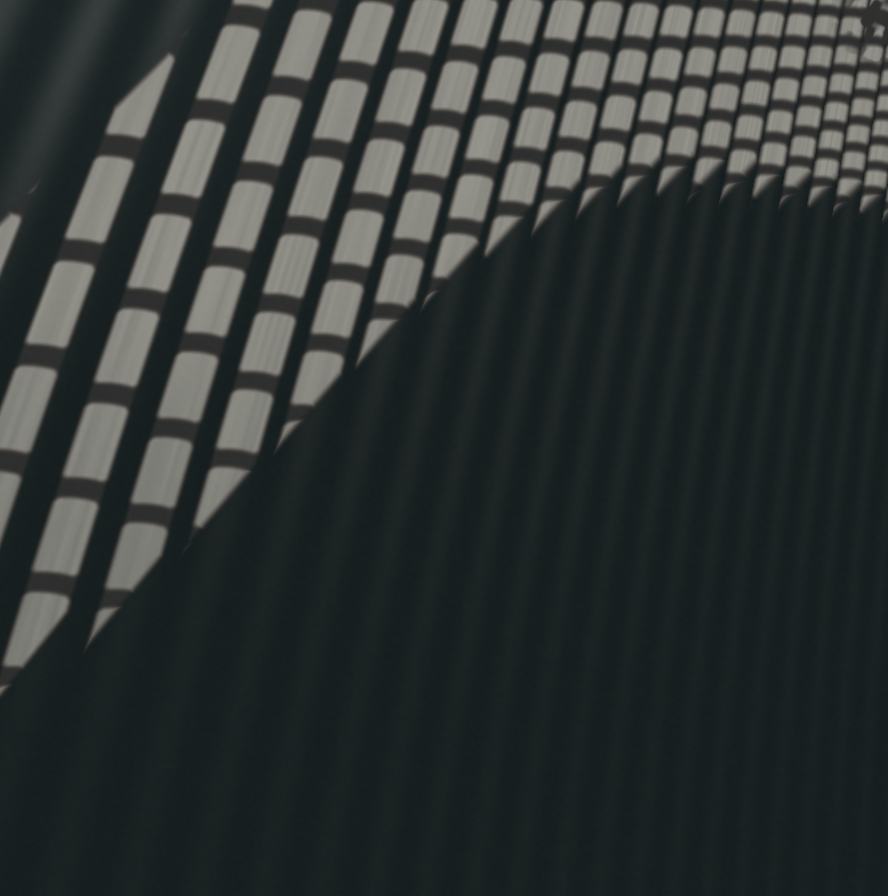
A WebGL 1 fragment shader for this pattern:

```glsl
precision highp float;
// Slatted light falling on a pleated dark wall: bent, receding columns of
// rounded bright tiles, cut by a curved shadow over faint vertical folds.
// Columns come from a warped log scale; each tile is a rounded box distance.

#define LEAN 0.42          // slant of the folds at the left
#define LEAN_FALLOFF 0.27  // how fast the slant eases to the right
#define BEND 0.06          // curvature of the folds downwards
#define PIVOT 0.202        // depth at which the folds are spaced
#define RECESSION 7.5      // columns until the spacing halves
#define COLUMN_SCALE 0.707
#define ROW_PITCH 0.117    // height of one tile at the left
#define CORNER 0.007       // rounding of the tiles
#define SOFTNESS 0.0032    // blur of the light edges
#define GRAIN 0.008

uniform vec2 u_resolution;

const vec3 SHADOW = vec3(0.088, 0.118, 0.121);
const vec3 FOLD = vec3(0.148, 0.168, 0.166);
const vec3 BAR = vec3(0.185, 0.188, 0.184);
const vec3 PENUMBRA = vec3(0.33, 0.30, 0.28);
const vec3 LIGHT = vec3(0.555, 0.555, 0.528);

float hash(vec2 p) {
  return fract(sin(dot(p, vec2(127.1, 311.7))) * 43758.5453);
}

float noise(vec2 p) {
  vec2 i = floor(p), f = fract(p);
  f = f * f * (3.0 - 2.0 * f);
  return mix(mix(hash(i), hash(i + vec2(1.0, 0.0)), f.x),
             mix(hash(i + vec2(0.0, 1.0)), hash(i + 1.0), f.x), f.y);
}

float roundedBox(vec2 p, vec2 halfSize, float radius) {
  vec2 q = abs(p) - halfSize + radius;
  return length(max(q, 0.0)) + min(max(q.x, q.y), 0.0) - radius;
}

// Continuous column number; whole numbers lie at the column centres.
float columnAt(vec2 p) {
  float t = p.y - PIVOT;
  float x = (p.x + LEAN * t - BEND * t * t) / (1.0 + LEAN_FALLOFF * t);
  return RECESSION * (exp((x - 0.121) / COLUMN_SCALE) - 1.0);
}

// Depth at which the light of a column runs out.
float shadowTip(float column) {
  float fall = exp(-pow(max(column - 1.0, 0.0) / 3.8, 1.5));
  return 0.208 + 0.58 * fall + 0.004 * max(column - 11.0, 0.0);
}

float lit(float dist) {
  return 1.0 - smoothstep(-SOFTNESS, SOFTNESS, dist);
}

void main() {
  vec2 uv = gl_FragCoord.xy / u_resolution;
  vec2 p = vec2(uv.x, 1.0 - uv.y);  // y is the depth below the top

  // Column and row cells
  float n = columnAt(p);
  float column = floor(n + 0.5);
  float u = n - column;
  float columnWidth = COLUMN_SCALE / (n + RECESSION);
  float pitch = ROW_PITCH / (1.0 + 0.105 * column + 0.004 * column * column);
  float firstBar = 0.045 + 0.118 * exp(-column / 2.4);
  float row = (p.y - firstBar) / pitch - 0.3 * u * u - 0.1 * u;
  float v = fract(row) - 0.5;

  // Tile shape, clipped by the shadows at both ends of the column
  float fill = 0.9 - 0.4 * exp(-column / 5.0);
  float barShare = 0.2 + 0.008 * max(column, 0.0);
  vec2 halfSize = 0.5 * vec2(fill * columnWidth, (1.0 - barShare) * pitch);
  float across = u / fill + 0.5;
  float lowerCut = (p.y - shadowTip(column) + across * pitch) * 0.35;
  float upperCut = (0.25 - p.x - p.y) * 0.6;
  float cut = max(lowerCut, upperCut);
  float radius = min(CORNER, 0.45 * min(halfSize.x, halfSize.y));
  float tile = max(roundedBox(vec2(u * columnWidth, v * pitch), halfSize, radius), cut);
  float strip = max(abs(u) * columnWidth - halfSize.x, cut);

  // Faint folds of the wall, clearer near the light
  float ridge = pow(0.5 + 0.5 * cos(6.28318 * (n - 0.08)), 1.5);
  float clarity = mix(0.85, 0.28, smoothstep(0.15, 0.85, p.y));
  clarity *= mix(1.0, 0.75, smoothstep(0.5, 1.0, p.x));
  vec3 color = mix(SHADOW, FOLD, ridge * clarity);
  float topLeft = 1.0 - smoothstep(0.12, 0.34, p.x + p.y);
  color += 0.055 * topLeft * ridge;
  color += 0.02 * (1.0 - smoothstep(0.0, 0.5, p.y)) * (1.0 - smoothstep(0.2, 0.7, p.x));

  // Bars, warm rims and bright tiles
  color = mix(color, BAR, lit(strip) * 0.9);
  color = mix(color, PENUMBRA, lit(tile - 0.0015) * 0.7);
  float streak = noise(vec2(n * 14.0, p.y * 6.0)) - 0.5;
  vec3 glow = LIGHT * (1.0 + 0.09 * streak - 0.12 * smoothstep(0.2, 0.7, p.y));
  color = mix(color, glow, lit(tile + 0.001));

  // Leafy shade in the top right corner
  float leaves = noise(vec2(p.x * 90.0 + p.y * 50.0, p.y * 85.0 - p.x * 40.0));
  float corner = 1.0 - smoothstep(0.015, 0.06, length((p - vec2(0.99, 0.022)) * vec2(1.0, 0.9)));
  color = mix(color, BAR, corner * smoothstep(0.3, 0.6, leaves));

  color += GRAIN * (noise(uv * 260.0) - 0.5);
  gl_FragColor = vec4(color, 1.0);
}
```
